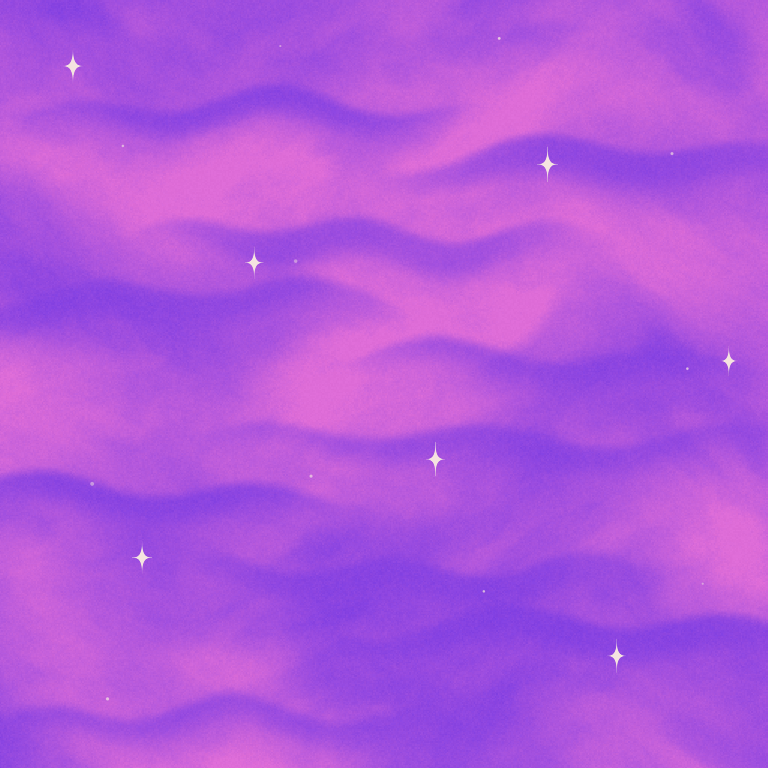
Give the GLSL for this background, as a Shadertoy shader.

```glsl
const vec3 VIOLET = vec3(0.475, 0.235, 0.89);
const vec3 PINK = vec3(0.87, 0.425, 0.845);
const vec3 CREAM = vec3(0.96, 0.89, 0.88);

vec3 hash3(vec2 p) {
    vec3 q = fract(vec3(p.xyx) * vec3(0.1031, 0.1030, 0.0973));
    q += dot(q, q.yxz + 33.33);
    return fract((q.xxy + q.yzz) * q.zyx);
}

// Blends the random values of nearby cell points into soft blobs
float softCells(vec2 p) {
    vec2 cell = floor(p);
    float total = 0.0, weights = 0.0;
    for (int y = -1; y <= 1; y++) {
        for (int x = -1; x <= 1; x++) {
            vec2 id = cell + vec2(x, y);
            vec3 h = hash3(id);
            vec2 d = id + 0.15 + 0.7 * h.xy - p;
            float w = exp(-5.0 * dot(d, d));
            total += w * h.z;
            weights += w;
        }
    }
    return total / weights;
}

// Wide layered haze, gently bent by sines
float clouds(vec2 uv, vec2 stretch) {
    vec2 p = uv * stretch;
    p += vec2(0.10, 0.20) * sin(p.yx * vec2(1.7, 2.1) + vec2(0.7, 2.1));
    p += vec2(0.06, 0.09) * sin(p.yx * vec2(4.1, 4.7) + vec2(3.2, 0.4));
    float sum = 0.0, gain = 0.48;
    for (int i = 0; i < 5; i++) {
        sum += gain * softCells(p + 17.0 * float(i));
        p = p * vec2(2.0, 1.8) + 0.12 * sin(p.yx * 3.0);
        gain *= 0.54;
    }
    return sum;
}

// Tapered wavy stroke, crisper above and hazier below
float ribbon(vec2 p, float halfLength, float thickness, float blur, float frequency, float phase) {
    float taper = 1.0 - smoothstep(0.3, 1.0, abs(p.x) / halfLength);
    float wave = 0.014 * sin(frequency * p.x + phase) + 0.008 * sin(0.47 * frequency * p.x + 2.0 * phase);
    float y = p.y - wave;
    float w = thickness * mix(0.3, 1.0, taper);
    float upper = 1.0 - smoothstep(w - 0.5 * blur, w + 0.5 * blur, y);
    float lower = smoothstep(-w - 1.5 * blur, -w + 0.5 * blur, y);
    return sqrt(taper) * upper * lower;
}

// Each ribbon has a stronger core inside a wide faint veil
float ribbons(vec2 uv) {
    float clear = 1.0;
    for (int i = 0; i < 10; i++) {
        float k = float(i);
        vec3 h = hash3(vec2(k, 5.0));
        vec3 g = hash3(vec2(k, 71.0));
        vec2 center = vec2(0.5 + 0.32 * sin(1.9 * k - 0.8), 0.08 + 0.088 * k + 0.04 * (h.x - 0.5));
        vec2 p = uv - center;
        float halfLength = 0.28 + 0.14 * h.y;
        float thickness = 0.009 + 0.009 * h.z;
        float frequency = 19.0 + 7.0 * g.x;
        float phase = 6.28 * h.x;
        clear *= 1.0 - mix(0.42, 0.78, g.y) * ribbon(p, halfLength, thickness, 0.019, frequency, phase);
        clear *= 1.0 - 0.24 * ribbon(p + vec2(0.0, 0.012), halfLength, 0.028, 0.035, frequency, phase);
    }
    return 1.0 - clear;
}

// Evenly spread point sequence
vec2 scatter(int i, vec2 start, vec2 stride) {
    return fract(start + float(i) * stride);
}

float armWidth(float t, float width) {
    return width * (t < 0.0 ? 2.0 * t : t * t);
}

// Four-pointed star with concave sides and slim arms
float sparkle(vec2 p, vec2 size, float pixel) {
    p = abs(p);
    vec2 t = 1.0 - pow(p / size, vec2(0.44));
    vec2 gap = vec2(armWidth(t.y, size.x), armWidth(t.x, size.y)) - p;
    float d = abs(gap.x) < abs(gap.y) ? gap.x : gap.y;
    return smoothstep(-0.6 * pixel, 0.6 * pixel, d);
}

float disc(vec2 p, float radius, float pixel) {
    return 1.0 - smoothstep(radius - 0.7 * pixel, radius + 0.7 * pixel, length(p));
}

void mainImage(out vec4 fragColor, in vec2 fragCoord) {
    float pixel = 1.0 / iResolution.y;
    vec2 uv = fragCoord * pixel;

    // Clouds and ribbons share one violet to pink scale
    float haze = clouds(uv + vec2(2.3, 1.7), vec2(3.3, 6.2));
    float tone = 0.61 + 1.5 * (haze - 0.5);
    tone = mix(tone, 0.09, ribbons(uv));

    // Paper grain
    vec3 speck = hash3(floor(uv * 512.0));
    tone += 0.063 * (speck.x + speck.y - 1.0) + 0.055 * (softCells(uv * 210.0) - 0.5);
    vec3 color = mix(VIOLET, PINK, clamp(tone, 0.0, 1.0));
    color += 0.018 * (speck.z - 0.5);

    // Small dots
    for (int i = 0; i < 11; i++) {
        vec3 h = hash3(vec2(i, 31.0));
        vec2 p = uv - scatter(i, vec2(0.365, 0.94), vec2(0.755, 0.43));
        color = mix(color, CREAM, mix(0.4, 0.95, h.y) * disc(p, mix(0.0012, 0.0026, h.x), pixel));
    }

    // Sparkles
    for (int i = 0; i < 7; i++) {
        float scale = mix(0.9, 1.08, hash3(vec2(i, 47.0)).x);
        vec2 p = uv - scatter(i, vec2(0.095, 0.914), vec2(0.618, -0.128));
        color = mix(color, CREAM, sparkle(p, scale * vec2(0.0125, 0.0215), pixel));
    }

    fragColor = vec4(color, 1.0);
}
```
